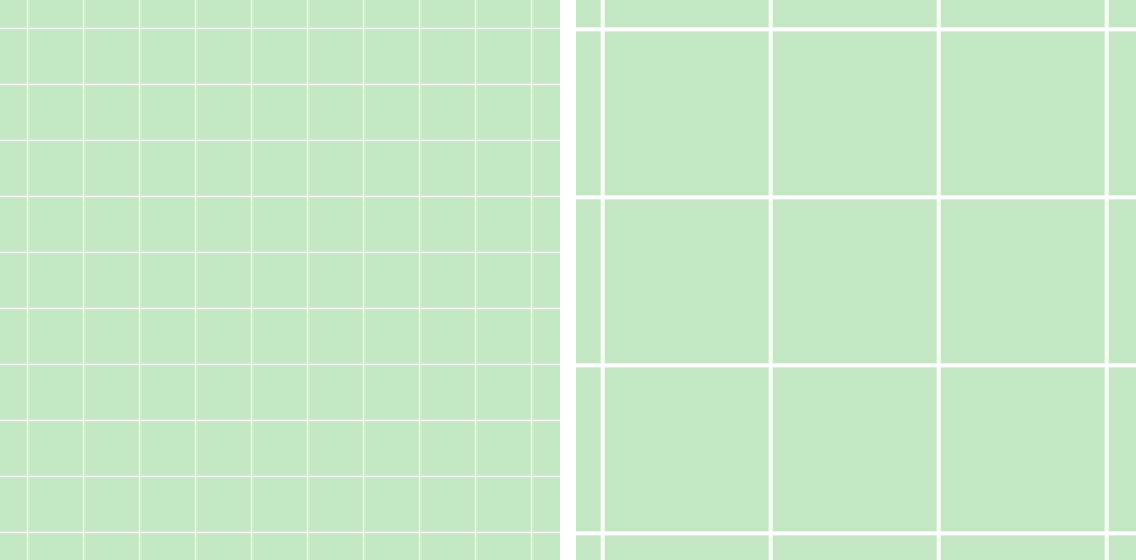
Left: the whole. Right: its middle third, enlarged.
Write a three.js fragment shader that draws this pattern.

```glsl
// Thin white square grid on a flat pale green ground, ten cells each way.
varying vec2 vUv;

const float CELLS = 10.0;
const float LINE_WIDTH = 0.024;            // in cells
const vec2 LINE_OFFSET = vec2(0.492);      // line position inside a cell
const vec3 GROUND = vec3(0.763, 0.908, 0.763);
const vec3 LINE = vec3(1.0);

// Signed distance to the nearest line on each axis, in cells.
vec2 lineDistance(vec2 cell, vec2 offset) {
  return fract(cell - offset + 0.5) - 0.5;
}

// Share of a pixel footprint covered by a line of the given width.
vec2 lineCoverage(vec2 dist, float width, vec2 footprint) {
  vec2 high = min(dist + 0.5 * footprint, vec2(0.5 * width));
  vec2 low = max(dist - 0.5 * footprint, vec2(-0.5 * width));
  return clamp((high - low) / footprint, 0.0, 1.0);
}

// Union of the vertical and horizontal lines.
float gridMask(vec2 cell, vec2 offset, float width) {
  vec2 footprint = max(fwidth(cell), vec2(0.0001));
  vec2 cover = lineCoverage(lineDistance(cell, offset), width, footprint);
  return max(cover.x, cover.y);
}

void main() {
  float grid = gridMask(vUv * CELLS, LINE_OFFSET, LINE_WIDTH);
  gl_FragColor = vec4(mix(GROUND, LINE, grid), 1.0);
}
```
